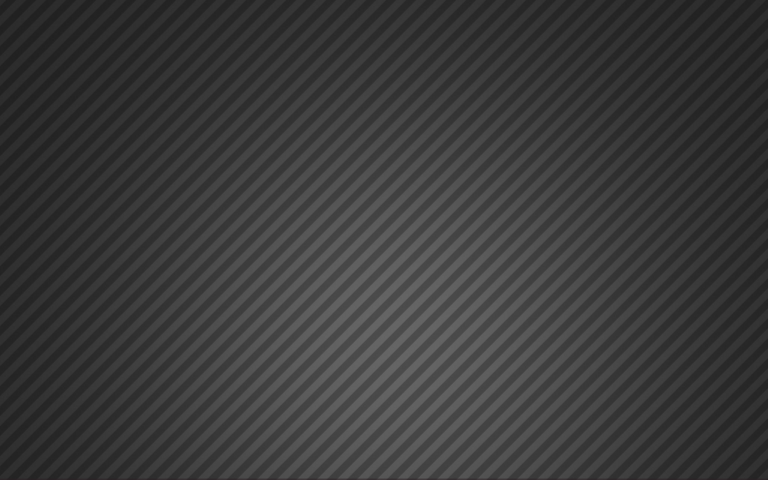
This pattern is drawn by a Shadertoy shader. Its source:

```glsl
// Charcoal diagonal pinstripes lit by a soft glow below the centre.

float hash(vec2 cell) {
    return fract(sin(dot(cell, vec2(12.9898, 78.233))) * 43758.5453);
}

// 1 on the raised light stripes, 0 on the dark ones; 24 repeats per height
float lightStripe(vec2 p, float pixel) {
    float phase = (p.x - p.y) * 24.0 - 0.06;
    float fromCentre = abs(fract(phase + 0.5) - 0.5);
    float blur = 24.0 * pixel;
    return smoothstep(-blur, blur, 0.25 - fromCentre);
}

// Radial falloff of the light
float glow(vec2 p, float aspect) {
    vec2 fromLight = p - vec2(0.52 * aspect, 0.3);
    return 0.145 + 0.2 * exp(-dot(fromLight, fromLight) / 0.3);
}

void mainImage(out vec4 fragColor, in vec2 fragCoord) {
    float pixel = 1.0 / iResolution.y;
    vec2 p = fragCoord * pixel;
    float aspect = iResolution.x * pixel;

    // Stripes modulate the glow
    float shade = glow(p, aspect) * mix(0.86, 1.14, lightStripe(p, pixel));

    // Faint grain
    shade += (hash(floor(p * 320.0)) - 0.5) * 0.006;
    vec3 color = vec3(shade);

    // Thin plum-tinted rim along the bottom
    float rim = 1.0 - smoothstep(0.003 - pixel, 0.003 + pixel, p.y);
    color = mix(color, vec3(0.17, 0.12, 0.14), 0.5 * rim);

    fragColor = vec4(color, 1.0);
}
```
